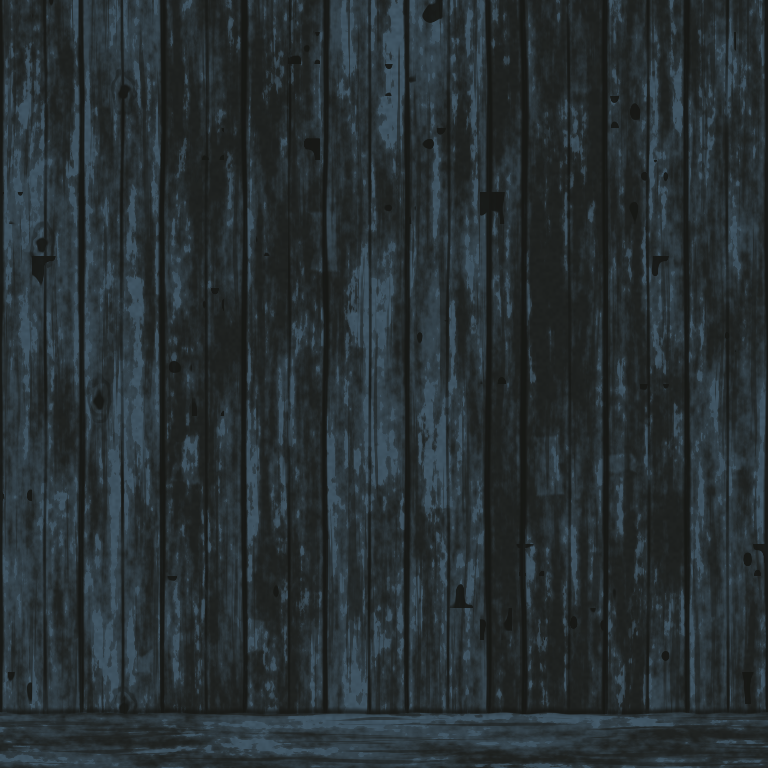
A three.js fragment shader for this texture:

```glsl
// Weathered dark blue planks: nine wide vertical boards with centre grooves,
// one narrow filler board, and a horizontal rail along the bottom.
// Stretched value noise makes the worn paint; distances carve seams and knots.
#define BOARD_WIDTH 0.106
#define FILLER_START 0.636
#define FILLER_WIDTH 0.046
#define RAIL_HEIGHT 0.071
#define SEAM_HALF 0.0032
#define GROOVE_HALF 0.0014
#define TONE_SWING 0.055
#define PATCHES 12
#define SEAM_COLOR vec3(0.085, 0.09, 0.08)
#define WOOD_COLOR vec3(0.118, 0.13, 0.125)
#define PAINT_COLOR vec3(0.245, 0.325, 0.38)

varying vec2 vUv;

float hash(vec2 p) {
  return fract(sin(dot(p, vec2(12.9898, 78.233))) * 43758.5453);
}

float noise(vec2 p) {
  vec2 i = floor(p), f = fract(p);
  f = f * f * (3.0 - 2.0 * f);
  return mix(mix(hash(i), hash(i + vec2(1.0, 0.0)), f.x),
             mix(hash(i + vec2(0.0, 1.0)), hash(i + 1.0), f.x), f.y);
}

float fbm(vec2 p) {
  float sum = 0.0, amp = 0.5;
  for (int i = 0; i < 4; i++) {
    sum += amp * noise(p);
    p = p * 2.03 + 17.1;
    amp *= 0.5;
  }
  return sum;
}

// Paint left on the wood; q.x runs across the grain, q.y along it
float paintCover(vec2 q, float seed, float tone) {
  q.x += 0.006 * (noise(q * vec2(25.0, 8.0) + seed) - 0.5);
  float broad = fbm(q * vec2(24.0, 8.0) + seed);
  float streak = fbm(q * vec2(90.0, 9.0) + seed * 2.0);
  float grit = fbm(q * vec2(150.0, 85.0) + seed);
  float film = smoothstep(0.34, 0.65, 0.35 * broad + 0.4 * streak + 0.25 * grit + tone);
  float fleck = smoothstep(0.56, 0.62, 0.65 * streak + 0.35 * grit + 0.5 * tone);
  float grain = smoothstep(0.53, 0.68, fbm(q * vec2(170.0, 6.0) + seed * 3.0));
  return clamp((0.72 * film + 0.45 * fleck) * (1.0 - 0.65 * grain), 0.0, 1.0);
}

// Rough rectangles where paint survived
float paintPatches(vec2 p) {
  float mask = 0.0;
  vec2 ragged = 0.012 * (vec2(noise(p * 70.0), noise(p * 60.0 + 9.0)) - 0.5);
  for (int i = 0; i < PATCHES; i++) {
    vec2 id = vec2(float(i), 3.7);
    vec2 center = vec2(fract(float(i) * 0.382 + 0.04), hash(id));
    vec2 size = vec2(0.01 + 0.01 * hash(id + 2.0), 0.008 + 0.035 * hash(id + 5.0));
    vec2 d = abs(p - center + ragged) - size;
    mask = max(mask, 1.0 - smoothstep(-0.003, 0.003, max(d.x, d.y)));
  }
  return mask;
}

// Dark oval knots with a ring, down the light boards at the left
float knots(vec2 p) {
  float dark = 0.0;
  for (int i = 0; i < 4; i++) {
    float n = float(i);
    vec2 center = vec2(0.145 + 0.016 * cos(n * 3.1), 0.88 - 0.4 * n);
    if (i == 3) center = vec2(0.055, 0.68);
    float r = length((p - center) * vec2(1.0, 0.55)) + 0.006 * (noise(p * 130.0) - 0.5);
    float ring = 1.0 - smoothstep(0.001, 0.003, abs(r - 0.014));
    dark = max(dark, max(1.0 - smoothstep(0.004, 0.009, r), 0.45 * ring));
  }
  return dark;
}

void main() {
  vec2 p = vUv;
  float x = p.x + 0.003 * (noise(vec2(p.y * 7.0, floor(p.x * 12.0 + 0.5))) - 0.5) * step(0.01, p.x);

  // Board number, local position and width, with the filler after board six
  float afterFiller = step(FILLER_START + FILLER_WIDTH, x);
  float isFiller = step(FILLER_START, x) * (1.0 - afterFiller);
  float u = (x - FILLER_WIDTH * afterFiller) / BOARD_WIDTH;
  float board = mix(floor(u), 9.0, isFiller);
  float width = mix(BOARD_WIDTH, FILLER_WIDTH, isFiller);
  float local = mix(fract(u) * BOARD_WIDTH, x - FILLER_START, isFiller);
  float seamDist = min(local, width - local);
  float grooveOffset = local - width * (0.5 + 0.07 * hash(vec2(board, 4.0)));
  float grooveDist = abs(grooveOffset) + isFiller;

  // Alternate light and dark pairs, lightest at the left border
  float tone = TONE_SWING * cos((board - 0.5) * 1.5708) * (1.0 - isFiller);
  tone += 0.04 * (hash(vec2(board, step(0.0, grooveOffset))) - 0.5);
  tone += 0.07 * exp(-p.x * 12.0) - 0.05 * isFiller;
  tone += 0.07 * exp(-abs(seamDist - 0.007) / 0.003);
  tone += 0.05 * exp(-abs(grooveDist - 0.004) / 0.002);
  tone += 0.11 * paintPatches(p);
  float boardPaint = paintCover(p, board * 7.3 + 2.0, tone);

  // Seams vary in width and the thin grooves fade in places
  float seamWidth = SEAM_HALF * (0.7 + 0.6 * noise(vec2(board * 3.0, p.y * 11.0)));
  float seam = 1.0 - smoothstep(seamWidth * 0.6, seamWidth * 1.7, seamDist);
  float groove = 1.0 - smoothstep(GROOVE_HALF * 0.5, GROOVE_HALF * 2.0, grooveDist);
  groove *= 0.45 + 0.55 * noise(vec2(board * 5.0, p.y * 14.0));
  float dark = max(max(seam, groove), knots(p));
  dark = max(dark, smoothstep(0.72, 0.78, noise(p * vec2(75.0, 48.0))) * step(0.93, hash(floor(p * 24.0))));

  // Rail grain runs sideways under a worn, lighter top lip
  float railTop = RAIL_HEIGHT + 0.003 * (noise(vec2(p.x * 35.0, 2.0)) - 0.5);
  float lip = exp(-abs(p.y - railTop + 0.007) / 0.007);
  float railTone = 0.025 + 0.11 * lip + 0.07 * (noise(vec2(p.x * 6.0, 8.0)) - 0.5);
  float railPaint = paintCover(p.yx, 91.0, railTone);
  float onRail = 1.0 - smoothstep(railTop - 0.001, railTop + 0.001, p.y);
  float railShadow = 1.0 - smoothstep(0.0, 0.008, abs(p.y - railTop - 0.002));

  float paint = mix(boardPaint, railPaint, onRail);
  dark = max(dark * (1.0 - onRail), railShadow * mix(0.8, 0.3, onRail));
  vec3 color = mix(WOOD_COLOR, PAINT_COLOR, paint);
  color *= 0.94 + 0.12 * noise(p * 230.0);
  gl_FragColor = vec4(mix(color, SEAM_COLOR, dark * 0.92), 1.0);
}
```
